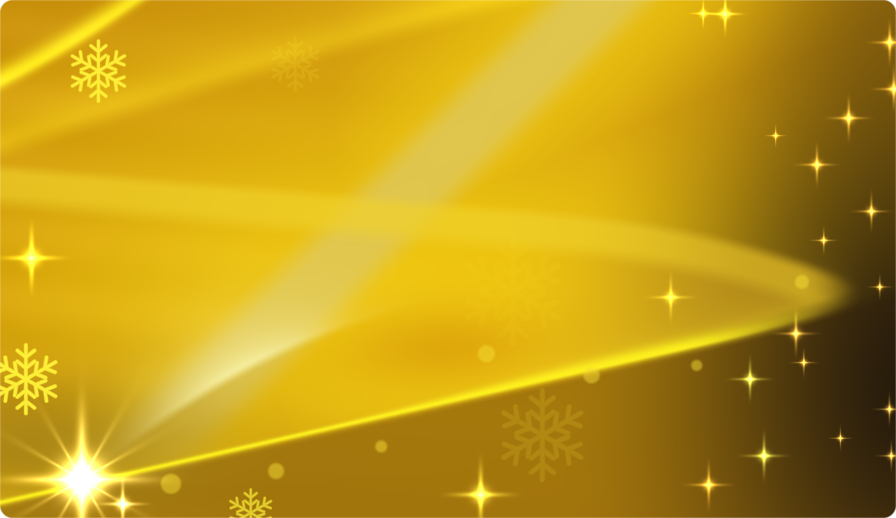
This background is drawn by a Shadertoy shader. Its source:

```glsl
// Golden winter backdrop: silky ribbons, a pale diagonal beam, snowflakes and sparkles.

vec2 hash2(float n) {
    return fract(sin(vec2(n * 12.99, n * 78.23) + 1.7) * 4375.85);
}

float segmentDistance(vec2 p, vec2 a, vec2 b) {
    vec2 along = b - a;
    return length(p - a - along * clamp(dot(p - a, along) / dot(along, along), 0.0, 1.0));
}

// Six folded arms with two pairs of twigs each
float snowflake(vec2 p, float radius) {
    p /= radius;
    float angle = mod(atan(p.x, p.y) + 0.5236, 1.0472) - 0.5236;
    vec2 q = length(p) * vec2(cos(angle), abs(sin(angle)));
    float d = segmentDistance(q, vec2(0.0), vec2(1.0, 0.0));
    for (int i = 1; i <= 2; i++) {
        vec2 root = vec2(0.32 * float(i), 0.0);
        d = min(d, segmentDistance(q, root, root + vec2(0.2, 0.25)));
    }
    float soft = 1.0 / (iResolution.y * radius);
    return 1.0 - smoothstep(0.055 - soft, 0.055 + soft, d);
}

// Tapered cross of light with a round core
float sparkle(vec2 p, float radius) {
    p = abs(p) / radius;
    vec2 taper = pow(max(1.0 - p.yx, 0.0), vec2(2.0));
    vec2 rays = taper * exp(-p * p / 0.0025);
    return rays.x + 0.8 * rays.y + 0.8 * exp(-dot(p, p) * 35.0);
}

float streakHeight(float x) {
    float bend = max(x - 1.35, 0.0);
    return 0.03 + 0.226 * x + 0.15 * bend * bend;
}

float ribbonHeight(float x) {
    float bend = max(x - 1.1, 0.0);
    return 0.646 - 0.085 * x - 0.28 * bend * bend;
}

void mainImage(out vec4 fragColor, in vec2 fragCoord) {
    vec2 p = fragCoord / iResolution.y;
    float width = iResolution.x / iResolution.y;
    float streak = p.y - streakHeight(p.x);
    float ribbon = p.y - ribbonHeight(p.x);
    float beam = (p.x - p.y - 0.16) * 0.707;
    float above = smoothstep(-0.02, 0.01, streak);
    float tipFade = 1.0 - smoothstep(1.54, 1.67, p.x);

    // Gold ground, darkening to the lower right
    vec2 glow = (p - vec2(0.82, 0.42)) * vec2(1.1, 2.4);
    float warmth = max(exp(-dot(glow, glow)), 0.85 * exp(-beam * beam * 14.0));
    vec3 col = mix(vec3(0.78, 0.55, 0.045), vec3(0.94, 0.79, 0.065), warmth * mix(0.25, 1.0, above));
    col += 0.015 * sin(p.y * 48.0 + p.x * 5.0) * exp(-p.x * 2.5);
    float light = smoothstep(-0.05, 0.72, length((p - vec2(1.78, 0.25)) * vec2(1.0, 0.7)));
    light *= mix(0.76, 1.0, above) * (1.0 - 0.3 * p.y * smoothstep(1.35, 1.75, p.x));
    col = mix(vec3(0.13, 0.09, 0.045), col, light);

    // Loop enclosed by the ribbon and the streak
    float loopFill = smoothstep(0.0, 0.03, streak) * (1.0 - smoothstep(0.01, 0.05, ribbon)) * tipFade;
    vec3 loopColor = mix(vec3(0.93, 0.76, 0.06), vec3(0.74, 0.57, 0.11), smoothstep(0.95, 1.45, p.x));
    col = mix(col, loopColor, 0.75 * loopFill * smoothstep(0.3, 1.1, p.x));
    vec2 amber = (p - vec2(0.86, 0.33)) * vec2(5.0, 14.0);
    col -= vec3(0.06, 0.11, 0.02) * exp(-dot(amber, amber));

    // Pale beam
    float beamMask = 1.0 - smoothstep(0.03, 0.1, abs(beam));
    col = mix(col, vec3(0.87, 0.78, 0.36), 0.8 * beamMask * smoothstep(0.02, 0.25, p.y));

    // Wide upper ribbon, fading into the tip of the loop
    float ribbonMask = smoothstep(-0.06, -0.015, ribbon) * (1.0 - smoothstep(0.015, 0.045, ribbon));
    ribbonMask *= smoothstep(-0.01, 0.03, streak) * (1.0 - 0.4 * smoothstep(1.1, 1.5, p.x)) * tipFade;
    col = mix(col, vec3(0.94, 0.82, 0.17), 0.65 * ribbonMask);

    // Ribbons in the upper left corner
    float veil = p.y - 0.72 - 0.33 * p.x + 0.035 * p.x * p.x;
    col += vec3(0.1, 0.14, 0.04) * smoothstep(-0.04, 0.02, veil) * exp(-max(veil, 0.0) * 16.0);
    float ray = p.y - 0.842 - 0.5 * p.x - 0.4 * p.x * p.x;
    col += vec3(0.2, 0.33, 0.08) * exp(-ray * ray / (ray < 0.0 ? 0.0002 : 0.0007));

    // Olive shade and cream sweep at the foot of the beam
    vec2 olive = (p - vec2(0.1, 0.14)) * vec2(3.0, 7.5);
    col = mix(col, vec3(0.6, 0.47, 0.09), 0.75 * exp(-dot(olive, olive)));
    vec2 sweep = mat2(0.88, -0.47, 0.47, 0.88) * (p - vec2(0.46, 0.29));
    float crest = sweep.y + 0.35 * sweep.x * sweep.x;
    float cream = exp(-sweep.x * sweep.x * 28.0) * smoothstep(-0.022, 0.0, crest);
    col = mix(col, vec3(0.97, 0.94, 0.64), 0.9 * cream * exp(-max(crest, 0.0) * 16.0));

    // Thin bright streak, crisp below and glowing above
    float thickness = 0.005 + 0.013 * smoothstep(0.6, 1.3, p.x);
    float across = streak / (streak < 0.0 ? 0.006 : thickness);
    float endFade = 1.0 - smoothstep(1.3, 1.6, p.x);
    float halo = 0.5 * exp(-max(streak, 0.0) * 24.0) * above * smoothstep(0.6, 1.3, p.x);
    col = mix(col, vec3(0.94, 0.82, 0.15), halo * tipFade);
    col = mix(col, vec3(1.0, 0.95, 0.12), 0.95 * exp(-across * across) * endFade);

    // Snowflakes, bright on the left and faint elsewhere
    float flakes = snowflake(p - vec2(0.19, 0.863), 0.058);
    flakes += snowflake(p - vec2(0.05, 0.268), 0.066);
    flakes += 0.75 * snowflake(p - vec2(0.484, 0.01), 0.045);
    flakes += 0.14 * snowflake(p - vec2(1.047, 0.16), 0.086);
    flakes += 0.14 * snowflake(p - vec2(0.57, 0.876), 0.05);
    flakes += 0.06 * snowflake(p - vec2(0.99, 0.437), 0.1);
    col = mix(col, vec3(1.0, 0.95, 0.22), 0.95 * min(flakes, 1.0));

    // Soft dots drifting about the streak
    for (int i = 0; i < 7; i++) {
        vec2 h = hash2(float(i) + 3.0);
        float x = 0.33 + 0.203 * float(i);
        float d = length(p - vec2(x, streakHeight(x) + 0.16 * (h.x - 0.5)));
        float size = 0.01 + 0.01 * h.y;
        col = mix(col, vec3(0.96, 0.86, 0.2), 0.5 - 0.5 * smoothstep(size - 0.004, size + 0.004, d));
    }

    // Sparkles crowding the right edge
    for (int i = 0; i < 15; i++) {
        vec2 h = hash2(float(i) + 20.0);
        vec2 center = vec2(width - 0.4 * h.x * h.x, fract(float(i) * 0.618 + 0.12));
        col += vec3(0.8, 0.62, 0.25) * sparkle(p - center, 0.025 + 0.035 * h.y);
    }

    // Larger sparkles and the white burst at the streak's start
    float stars = sparkle(p - vec2(0.061, 0.502), 0.085) + sparkle(p - vec2(0.928, 0.045), 0.09);
    stars += sparkle(p - vec2(1.448, 0.268), 0.055) + sparkle(p - vec2(1.475, 0.12), 0.06);
    stars += 0.6 * sparkle(p - vec2(1.295, 0.426), 0.06) + sparkle(p - vec2(1.4, 0.973), 0.05);
    col += vec3(0.7, 0.78, 0.3) * stars;
    vec2 b = p - vec2(0.158, 0.074);
    float spokes = pow(abs(cos(6.0 * atan(b.y, b.x))), 24.0) * exp(-length(b) * 22.0);
    col += vec3(1.0, 0.95, 0.65) * (sparkle(b, 0.2) + spokes + exp(-dot(b, b) * 700.0));
    col += vec3(1.0, 0.95, 0.7) * sparkle(p - vec2(0.237, 0.027), 0.065);

    // Rounded white corners
    vec2 corner = abs(p - vec2(width, 1.0) * 0.5) - vec2(width, 1.0) * 0.5 + 0.025;
    float edge = length(max(corner, 0.0)) - 0.025;
    col = mix(clamp(col, 0.0, 1.0), vec3(1.0), smoothstep(-0.002, 0.002, edge));
    fragColor = vec4(col, 1.0);
}
```
